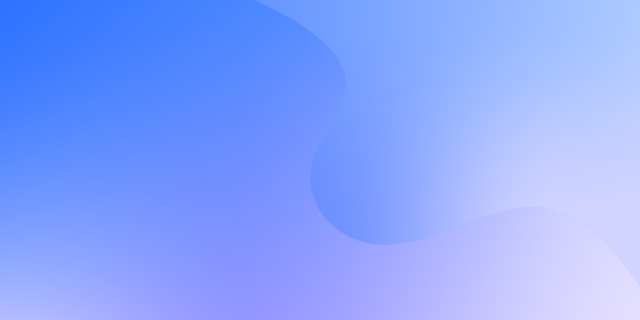
Give the GLSL for this background, as a Shadertoy shader.

```glsl
// Soft blue-to-lavender backdrop with a large pale wave flowing in from the right.

// Signed field of the wave, positive inside; p spans 2 by 1
float waveField(vec2 p) {
    // Upper flank: a rounded shoulder easing into a hollow
    if (p.y > 0.448) {
        float rise = max(p.y - 0.74, 0.0) / 0.26;
        float flank = 1.081 - 0.286 * rise * rise
                    - 0.112 * (1.0 - smoothstep(0.448, 0.74, p.y));
        return p.x - flank;
    }
    // Round belly
    if (p.x < 1.203)
        return 0.22 * (1.0 - length((p - vec2(1.203, 0.448)) / vec2(0.234, 0.2135)));
    // Underside: climbs to a crest, then falls away
    float fall = max(p.x - 1.667, 0.0) / 0.333;
    float underside = 0.2345 + 0.12 * smoothstep(1.203, 1.667, p.x) - 0.253 * fall * fall;
    return p.y - underside;
}

vec3 backdropColor(vec2 p) {
    vec3 top = vec3(0.18 + 0.14 * p.x, 0.45 + 0.10 * p.x, 1.0);
    vec3 bottom = mix(vec3(0.70, 0.74, 1.0), vec3(0.58, 0.59, 1.0), smoothstep(0.0, 0.8, p.x));
    bottom = mix(bottom, vec3(0.90, 0.88, 1.0), smoothstep(0.7, 2.1, p.x));
    // The blend reaches higher toward the right
    return mix(top, bottom, pow(max(1.0 - p.y, 0.0), max(1.6 - 0.75 * p.x, 0.3)));
}

vec3 waveColor(vec2 p) {
    vec3 top = mix(vec3(0.38, 0.575, 1.0), vec3(0.68, 0.79, 1.0),
                   clamp((p.x - 0.75) / 1.25, 0.0, 1.0));
    vec3 low = mix(vec3(0.42, 0.56, 1.0), vec3(0.82, 0.83, 1.0), smoothstep(0.95, 1.75, p.x));
    return mix(low, top, smoothstep(0.25, 1.0, p.y));
}

void mainImage(out vec4 fragColor, in vec2 fragCoord) {
    vec2 p = fragCoord / iResolution.xy * vec2(2.0, 1.0);
    float pixel = 1.0 / iResolution.y;
    float inside = smoothstep(-pixel, pixel, waveField(p));
    fragColor = vec4(mix(backdropColor(p), waveColor(p), inside), 1.0);
}
```
